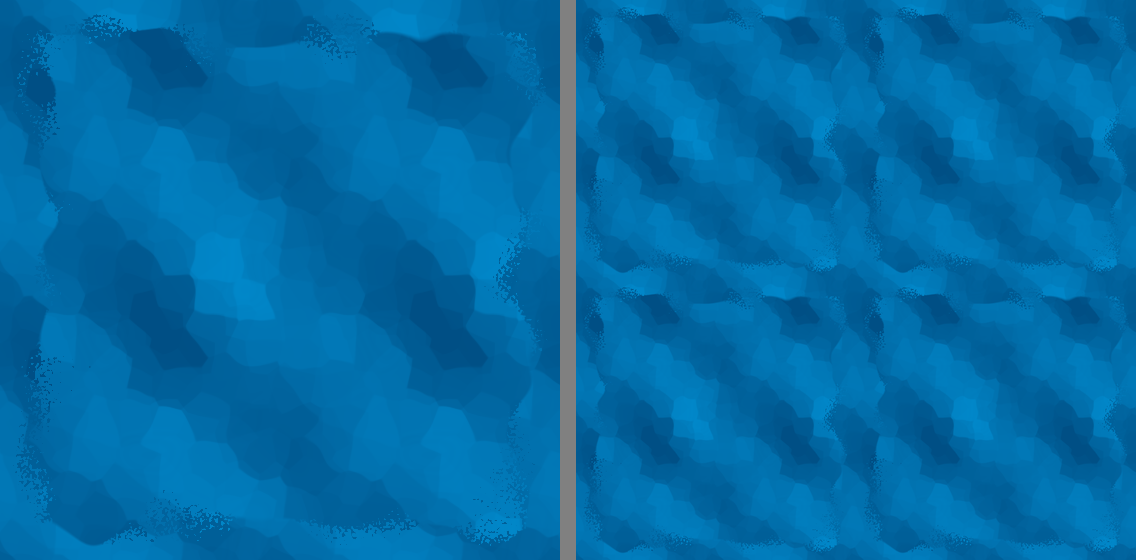
Left: one tile. Right: repeated 2 by 2.
A three.js fragment shader for this background:

```glsl
varying vec2 vUv;

vec2 hash2(vec2 p) {
  p += 3.7;
  return fract(sin(vec2(dot(p, vec2(127.1, 311.7)), dot(p, vec2(269.5, 183.3)))) * 43758.5);
}

// Whole cell number within one repeat, safe from rounding
vec2 wrapCell(vec2 cell, float period) {
  return floor(mod(cell + 0.5, period));
}

float cornerSlope(vec2 cell, vec2 toPoint, float period) {
  float angle = 6.2832 * hash2(wrapCell(cell, period)).x;
  return dot(vec2(cos(angle), sin(angle)), toPoint);
}

// Gradient noise that wraps after a whole number of cells
float gradientNoise(vec2 p, float period) {
  vec2 i = floor(p), f = fract(p);
  vec2 u = f * f * f * (f * (f * 6.0 - 15.0) + 10.0);
  vec2 e = vec2(1.0, 0.0);
  float low = mix(cornerSlope(i, f, period), cornerSlope(i + e.xy, f - e.xy, period), u.x);
  float high = mix(cornerSlope(i + e.yx, f - e.yx, period), cornerSlope(i + e.xx, f - e.xx, period), u.x);
  return mix(low, high, u.y);
}

// Diagonal light and dark bands, broken into blotches
float bandTone(vec2 p) {
  float bands = 0.29 * cos(6.2832 * (p.x + p.y + 0.12)) - 0.08 * cos(6.2832 * (p.y - 0.77));
  return 0.48 + bands + 0.42 * gradientNoise(p * 3.0, 3.0);
}

// Rounded polygons, each filled with the tone found at its site
float facets(vec2 tile, float count) {
  vec2 warp = vec2(gradientNoise(tile * 10.0, 10.0), gradientNoise(tile * 10.0 + 5.5, 10.0));
  vec2 p = tile * count + 0.16 * warp;
  float total = 0.0, weights = 0.0;
  for (int y = -1; y <= 1; y++) {
    for (int x = -1; x <= 1; x++) {
      vec2 id = floor(p) + vec2(float(x), float(y));
      vec2 wrapped = wrapCell(id, count) + count;
      vec2 site = id + 0.12 + 0.76 * hash2(wrapped);
      float jitter = 0.16 * (hash2(wrapped + 37.0).x - 0.5);
      float weight = exp(-60.0 * distance(p, site));
      total += weight * (bandTone(site / count) + jitter);
      weights += weight;
    }
  }
  return total / weights;
}

// Two overlapping mosaics over a little of the smooth tone
float paint(vec2 tile) {
  float mosaic = mix(facets(tile, 7.0), facets(tile, 9.0), 0.28);
  return mix(mosaic, bandTone(tile), 0.1);
}

void main() {
  vec2 tile = vUv * 2.0;
  float tone = paint(tile);

  // Ragged, grainy overpainting along the margins
  vec2 edge = min(vUv, 1.0 - vUv);
  float margin = max(0.07 - edge.x, 0.065 - edge.y);
  float ragged = 0.07 * gradientNoise(vUv * 9.0, 9.0);
  float spread = smoothstep(-0.15, 0.3, gradientNoise(vUv * 7.0 + 2.3, 7.0));
  spread *= smoothstep(0.005, 0.04, min(edge.x, edge.y));
  float grain = gradientNoise(vUv * 190.0, 190.0) + 0.5 * gradientNoise(vUv * 97.0, 97.0);
  float cover = margin + ragged + 0.09 * spread * grain;
  tone = mix(tone, paint(tile + vec2(0.37, 0.2)), smoothstep(-0.004, 0.004, cover));

  // Faint swirling streaks
  float swirl = gradientNoise(tile * 4.0, 4.0);
  tone += 0.01 * sin(45.0 * swirl) * smoothstep(0.05, 0.3, swirl);

  vec3 deepBlue = vec3(0.0, 0.31, 0.52);
  vec3 brightBlue = vec3(0.006, 0.54, 0.80);
  gl_FragColor = vec4(mix(deepBlue, brightBlue, clamp(tone, 0.0, 1.05)), 1.0);
}
```
